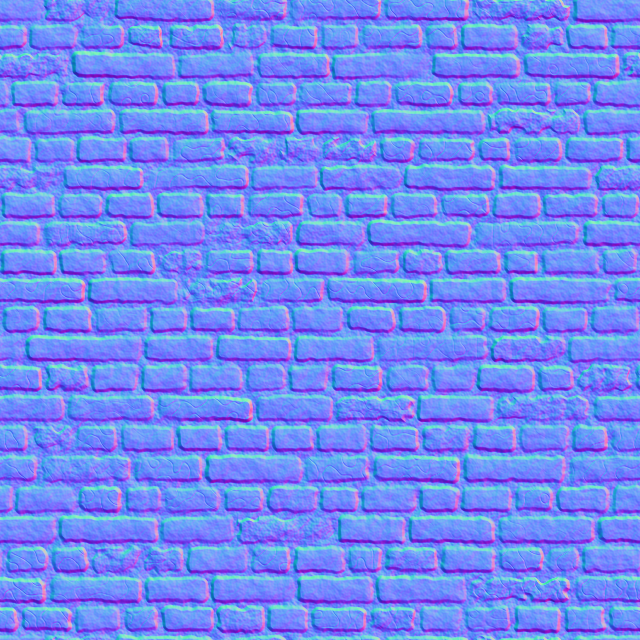
Give the GLSL for this texture map, as a Shadertoy shader.

```glsl
// Tangent-space normal map of a worn brick wall: 22 courses of alternating long and short bricks.

float hash(vec2 p) {
    vec3 q = fract(p.xyx * vec3(0.1031, 0.1030, 0.0973));
    q += dot(q, q.yzx + 33.33);
    return fract((q.x + q.y) * q.z);
}

// Dot product of a random unit gradient with the offset from its lattice corner.
float corner(vec2 cell, vec2 offset, float cells) {
    float angle = 6.2832 * hash(mod(cell, cells) + cells);
    return dot(vec2(cos(angle), sin(angle)), offset);
}

// Gradient noise that tiles over the unit square.
float noise(vec2 uv, float cells) {
    vec2 p = uv * cells, i = floor(p), f = p - i;
    vec2 w = f * f * f * (f * (f * 6.0 - 15.0) + 10.0);
    vec2 e = vec2(1.0, 0.0);
    return mix(mix(corner(i, f, cells), corner(i + e, f - e, cells), w.x),
               mix(corner(i + e.yx, f - e.yx, cells), corner(i + 1.0, f - 1.0, cells), w.x), w.y);
}

float fbm(vec2 uv) {
    float sum = 0.0, amplitude = 1.0, cells = 33.0;
    for (int k = 0; k < 4; k++) {
        sum += amplitude * noise(uv, cells);
        amplitude *= 0.55;
        cells *= 2.0;
    }
    return sum;
}

float roundedBox(vec2 p, vec2 halfSize, float radius) {
    vec2 q = abs(p) - halfSize + radius;
    return length(max(q, 0.0)) + min(max(q.x, q.y), 0.0) - radius;
}

// Position of the vertical joint at the left of a brick, in brick counts.
float joint(float index, float row, float count) {
    return index + 0.32 * (hash(vec2(mod(index, count) + 3.0, row + 17.0)) - 0.5);
}

// Surface height, measured in course heights.
float wallHeight(vec2 uv) {
    // Hand-laid wobble, coarse and fine
    vec2 p = uv + 0.003 * vec2(noise(uv, 22.0), noise(uv + 0.37, 22.0));
    p += 0.0022 * noise(uv + 0.61, 90.0);

    // Courses, counted from the top and slightly uneven in height
    float down = 1.0 - p.y;
    float bow = sin(3.14159 * down);
    float course = (down + 0.014 * bow * bow) * 22.0 + 0.21;
    float row = mod(floor(course), 22.0);
    bool isLong = mod(row, 2.0) < 0.5;
    float count = isLong ? 7.0 : 13.0;
    float shift = hash(vec2(row, 5.0));
    if (isLong) {
        shift = (mod(row, 4.0) < 1.0 ? 0.2 : 0.6) + 0.12 * shift;
        p.x += 0.02 * sin(6.2832 * (p.x - 0.42));
    }

    // Brick between two jittered joints
    float u = p.x * count - shift;
    float index = floor(u);
    if (u < joint(index, row, count)) index -= 1.0;
    else if (u > joint(index + 1.0, row, count)) index += 1.0;
    float left = joint(index, row, count);
    float right = joint(index + 1.0, row, count);
    vec2 id = vec2(mod(index, count), row);
    float size = hash(id + 41.0), depth = hash(id + 67.0), wear = hash(id + 93.0);

    float scale = 22.0 / count;
    vec2 local = vec2((u - 0.5 * (left + right)) * scale, 0.5 - fract(course));
    local.y += 0.05 * (depth - 0.5) * local.x;
    vec2 halfSize = vec2(0.5 * (right - left) * scale, 0.5) - vec2(0.08, 0.09) - 0.04 * size;
    float d = roundedBox(local, halfSize, 0.14 + 0.08 * wear);

    // Chipped edges, deeper on the most worn bricks
    float chip = max(noise(uv + 0.19, 48.0), 0.0);
    d += chip * mix(0.06, 0.55, smoothstep(0.8, 1.0, wear));

    float brick = smoothstep(0.06, -0.08, d);
    float relief = mix(0.07, 0.15, depth) * (1.0 - 0.45 * smoothstep(0.9, 1.0, wear));
    float h = relief * brick + 0.03 * smoothstep(0.0, -0.3, d);
    h += brick * dot(local, vec2(size - 0.5, wear - 0.6)) * vec2(0.06, 0.1).y;

    // Grain: smoother faces, gritty mortar, a few cracks
    h += fbm(uv) * mix(0.085, 0.045 + 0.05 * smoothstep(0.75, 1.0, wear), brick);
    float crack = smoothstep(0.07, 0.0, abs(noise(uv + 0.83, 40.0)));
    h -= 0.014 * crack * brick * smoothstep(0.3, 0.9, size);
    return h;
}

void mainImage(out vec4 fragColor, in vec2 fragCoord) {
    vec2 uv = fragCoord / iResolution.xy;

    // Slope by central differences
    vec2 e = vec2(0.0011, 0.0);
    vec2 slope = vec2(wallHeight(uv + e) - wallHeight(uv - e),
                      wallHeight(uv + e.yx) - wallHeight(uv - e.yx)) / (2.0 * e.x * 22.0);

    // Slight lean to the upper left, then encode the normal as colour
    vec3 normal = normalize(vec3(vec2(-0.13, 0.09) - slope, 1.0));
    fragColor = vec4(0.5 + 0.5 * normal, 1.0);
}
```
